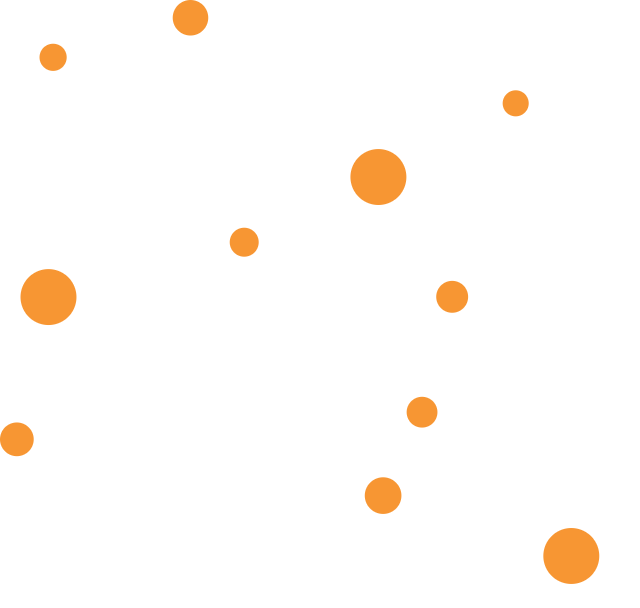
Write a WebGL 2 fragment shader that draws this background.

```glsl
#version 300 es
precision highp float;
// Sparse flat orange discs of a few sizes on plain white.
// Centres follow an evenly spreading additive sequence, loosened by sines,
// and are kept wholly inside the canvas. Lengths are in canvas heights.

uniform vec2 u_resolution;
out vec4 fragColor;

const vec3 PAPER = vec3(1.0);
const vec3 ORANGE = vec3(0.97, 0.59, 0.20);

const int DISC_COUNT = 11;
const int LARGE_COUNT = 3;
const float LARGE_RADIUS = 0.046;
const vec2 SMALL_RADII = vec2(0.0205, 0.0307);

// Position in the unit square: low-discrepancy step plus a sine wobble.
vec2 scatter(float index, vec2 start, vec2 wobble) {
    vec2 even = fract(start + index * vec2(0.2451, 0.4302));
    vec2 drift = wobble * vec2(sin(index * 1.9), cos(index * 2.3));
    return clamp(even + drift, 0.0, 1.0);
}

// The first few discs are large; the rest vary within the small range.
float discRadius(int index) {
    float variation = fract(float(index) * 0.618);
    float small = mix(SMALL_RADII.x, SMALL_RADII.y, variation);
    return index < LARGE_COUNT ? LARGE_RADIUS : small;
}

float discDistance(vec2 point, vec2 center, float radius) {
    return length(point - center) - radius;
}

// Coverage of a shape over an edge one pixel wide.
float coverage(float dist, float pixel) {
    return clamp(0.5 - dist / pixel, 0.0, 1.0);
}

void main() {
    float pixel = 1.0 / u_resolution.y;
    vec2 canvas = u_resolution * pixel;
    vec2 point = gl_FragCoord.xy * pixel;

    // Nearest disc edge
    float nearest = 1.0;
    for (int i = 0; i < DISC_COUNT; i++) {
        float radius = discRadius(i);
        vec2 place = scatter(float(i), vec2(0.60, 0.66), vec2(0.09, 0.07));
        vec2 center = mix(vec2(radius), canvas - radius, place);
        nearest = min(nearest, discDistance(point, center, radius));
    }

    fragColor = vec4(mix(PAPER, ORANGE, coverage(nearest, pixel)), 1.0);
}
```
